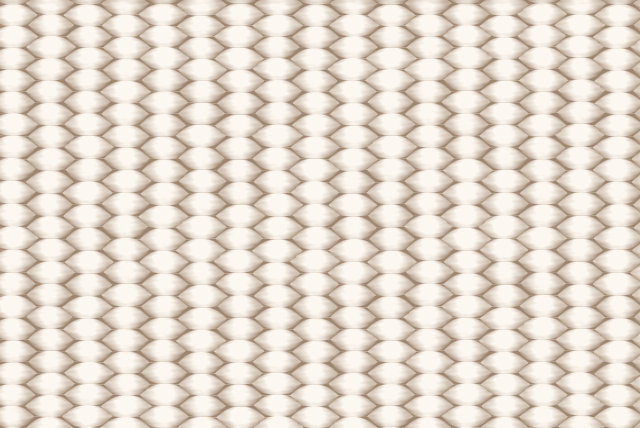
Reproduce this texture procedurally as a Shadertoy shader.

```glsl
// Cream woven webbing: staggered columns of plump, lens-shaped yarn floats.
#define COLUMNS 16.9
#define ROWS 19.2
#define ROW_STRETCH 0.08
#define COLUMN_SHIFT 0.33
#define ROW_SHIFT 0.53
#define HALF_WIDTH 0.64
#define HALF_HEIGHT 0.51
#define EDGE_SOFTNESS 0.045
#define FIBRE_STRENGTH 0.03
#define SHADOW_COLOR vec3(0.62, 0.52, 0.43)
#define LIGHT_COLOR vec3(0.99, 0.97, 0.94)

float hash(vec2 p) {
    return fract(sin(dot(p, vec2(127.1, 311.7))) * 4375.85);
}

// Fine strands that bend along the float, from layered sines.
float fibres(vec2 p, float seed) {
    float phase = 6.28 * seed;
    return sin(p.y * 17.0 + p.x * 4.0 + phase)
         + 0.7 * sin(p.y * 31.0 - p.x * 7.0 + phase * 2.0)
         + 0.7 * sin(p.x * 21.0 + p.y * 9.0 + phase * 3.0);
}

// Returns the tone of one column's float in x and its coverage in y.
vec2 yarnFloat(vec2 weave, float column, float softness) {
    // Alternate columns sit half a row apart and drift slightly.
    float drift = 0.03 * sin(column * 2.4 + weave.y * 0.45)
                + 0.05 * (hash(vec2(column, 7.0)) - 0.5);
    float y = weave.y - ROW_SHIFT - 0.5 * mod(column, 2.0) + drift;
    float row = floor(y + 0.5);
    float seed = hash(vec2(column, row));
    vec2 p = vec2(weave.x - column, y - row);

    // Lens outline: peaked above, rounder below.
    float width = HALF_WIDTH * (0.95 + 0.10 * seed);
    float across = min(abs(p.x) / width, 1.0);
    float curve = p.y > 0.0 ? 2.2 : 2.8;
    float halfHeight = HALF_HEIGHT * (1.0 - pow(across, curve));
    float edge = halfHeight - abs(p.y);
    float coverage = smoothstep(-softness, softness, edge);

    // Plump body lit from above: dark underside, thin upper rim, dim tips.
    float rise = clamp(p.y / max(halfHeight, 0.03), -1.0, 1.0);
    float flank = smoothstep(0.05, 0.5, across);
    float tone = mix(1.09, 0.56, smoothstep(0.12, 0.90, across));
    tone -= (0.20 + 0.22 * flank) * smoothstep(0.15, 1.0, -rise);
    tone -= (0.08 + 0.14 * flank) * smoothstep(0.55, 1.0, rise);
    tone -= 0.06 * p.x;
    tone += 0.10 * (seed - 0.5);
    tone += FIBRE_STRENGTH * fibres(p, seed);
    return vec2(tone, coverage);
}

void mainImage(out vec4 fragColor, in vec2 fragCoord) {
    vec2 uv = fragCoord / iResolution.xy;
    vec2 weave = uv * vec2(COLUMNS, ROWS) - vec2(COLUMN_SHIFT, 0.0);
    // Rows are packed a little closer towards both ends.
    weave.y += ROW_STRETCH * sin(6.2832 * uv.y);
    weave.x += 0.03 * sin(weave.y * 1.3 + weave.x * 0.7);
    float softness = max(EDGE_SOFTNESS, 0.8 * ROWS / iResolution.y);

    // Gaps are deep beside each neck and shallow across it.
    float first = floor(weave.x);
    float offset = weave.x - first;
    float tone = mix(0.0, 0.40, smoothstep(0.22, 0.46, abs(offset - 0.5)));

    // Lay the two nearest columns over the gaps, nearest last.
    float nearer = step(0.5, offset);
    for (int i = 0; i < 2; i++) {
        float side = i == 0 ? 1.0 - nearer : nearer;
        vec2 yarn = yarnFloat(weave, first + side, softness);
        tone = mix(tone, yarn.x, yarn.y);
    }

    // Shaded upper selvage.
    tone -= 0.18 * smoothstep(0.978, 1.0, uv.y);

    vec3 color = mix(SHADOW_COLOR, LIGHT_COLOR, clamp(tone, 0.0, 1.0));
    fragColor = vec4(color, 1.0);
}
```
